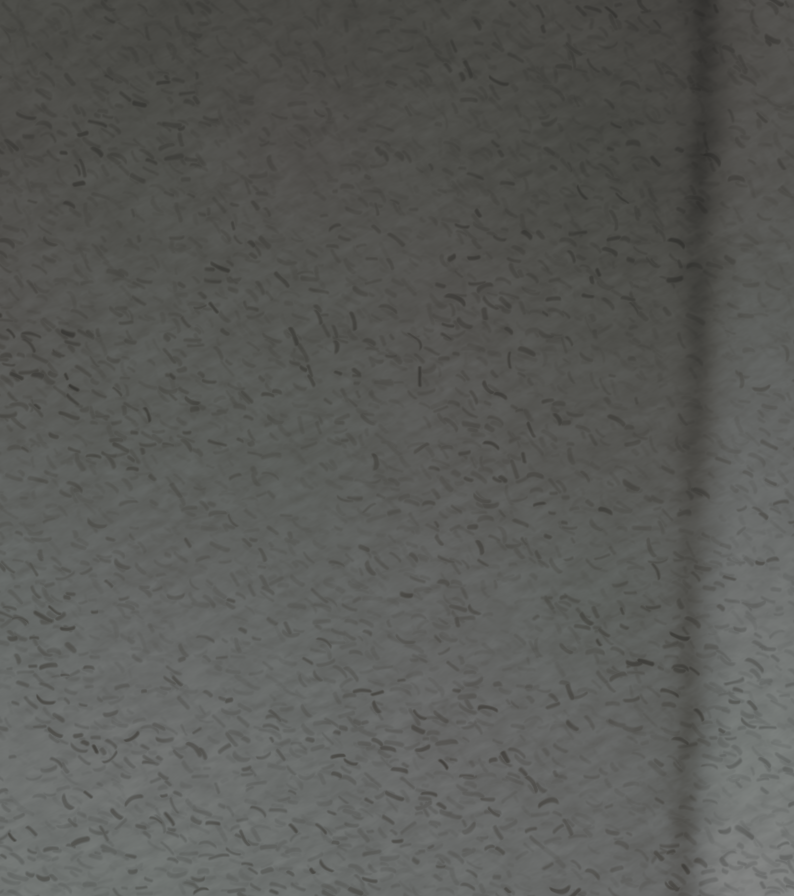
Reproduce this texture procedurally as a Shadertoy shader.

```glsl
// Dim grey speckled wall: short slanted dark flecks, a soft vertical crease and a lighter right edge

float hash(vec2 p) {
    return fract(sin(dot(p, vec2(127.1, 311.7))) * 43758.5453);
}

float noise(vec2 p) {
    vec2 i = floor(p), f = fract(p);
    f = f * f * (3.0 - 2.0 * f);
    return mix(mix(hash(i), hash(i + vec2(1, 0)), f.x),
               mix(hash(i + vec2(0, 1)), hash(i + vec2(1, 1)), f.x), f.y);
}

float fbm(vec2 p) {
    float sum = 0.0, amp = 0.5;
    for (int i = 0; i < 4; i++) {
        sum += amp * noise(p);
        p = mat2(1.6, 1.2, -1.2, 1.6) * p + 7.3;
        amp *= 0.5;
    }
    return sum;
}

mat2 rotation(float a) {
    return mat2(cos(a), -sin(a), sin(a), cos(a));
}

// One jittered stroke per grid cell; faint ones are far more common than dark ones
float flecks(vec2 p, float cells, float slant, float seed) {
    vec2 q = p * cells, home = floor(q);
    float dark = 0.0;
    for (int y = -1; y <= 1; y++)
    for (int x = -1; x <= 1; x++) {
        vec2 id = home + vec2(x, y);
        vec2 key = id + seed;
        vec2 center = id + vec2(hash(key), hash(key + 17.3));
        float spread = hash(key + 31.7) + hash(key + 43.1) - 1.0;
        vec2 d = rotation(-slant - 1.1 * spread) * (q - center) / cells;
        d = vec2(d.x, -d.y);
        d.y += (hash(key + 5.9) - 0.5) * 70.0 * d.x * d.x;
        float halfLength = mix(0.002, 0.0095, hash(key + 59.2));
        float halfWidth = mix(0.0008, 0.0021, hash(key + 71.9));
        float dist = length(vec2(max(abs(d.x) - halfLength, 0.0), d.y));
        float strength = pow(hash(key + 83.4), 2.2);
        float stroke = 1.0 - smoothstep(halfWidth - 0.001, halfWidth + 0.0024, dist);
        dark = max(dark, stroke * strength);
    }
    return dark;
}

void mainImage(out vec4 fragColor, in vec2 fragCoord) {
    vec2 uv = fragCoord / iResolution.xy;
    vec2 p = fragCoord / iResolution.y;

    // Broad light: brighter toward the bottom and its two corners
    float light = mix(0.437, 0.292, smoothstep(-0.15, 1.05, uv.y));
    light += 0.035 * (1.0 - uv.y) * (1.0 - smoothstep(0.0, 0.6, uv.x));
    light += 0.035 * (fbm(p * 5.0) - 0.47);

    // Crease, with the lit strip to its right
    float fold = uv.x - mix(0.862, 0.888, uv.y) - 0.012 * (noise(vec2(3.0, p.y * 9.0)) - 0.5);
    light += smoothstep(-0.005, 0.07, fold) * mix(0.07, 0.025, uv.y);
    light -= 0.018 * smoothstep(-0.3, 0.0, fold) * (1.0 - smoothstep(0.0, 0.05, fold));
    light -= 0.048 * exp(-pow(fold / 0.02, 2.0)) * (0.7 + 0.6 * noise(p * 22.0));

    // Soft brushed grain; strokes lie flatter near the bottom
    float slant = mix(0.25, 0.7, uv.y);
    vec2 bend = 0.004 * vec2(noise(p * 60.0), noise(p * 60.0 + 40.0));
    vec2 along = rotation(-0.45) * vec2(p.x, p.y);
    along = vec2(dot(p, vec2(cos(0.45), sin(0.45))), dot(p, vec2(-sin(0.45), cos(0.45))));
    float grain = fbm((along + bend) * vec2(50.0, 120.0)) - 0.47;
    light += 0.075 * grain * mix(1.0, 0.7, uv.y);

    // Dark flecks gathered in loose patches
    float patches = smoothstep(0.25, 0.7, fbm(p * 7.0 + 11.0));
    float density = mix(0.45, 1.0, patches) * mix(1.0, 0.65, uv.y);
    density *= mix(1.1, 0.8, smoothstep(0.1, 0.7, uv.x));
    float marks = flecks(p + bend, 36.0, slant, 3.0);
    marks = max(marks, 0.8 * flecks(p + bend, 55.0, slant, 101.0));
    marks = max(marks, 0.5 * flecks(p - bend, 72.0, slant, 211.0));
    light *= 1.0 - 0.48 * marks * density;

    // Warm grey in the dark, cool green-grey in the light
    vec3 tint = mix(vec3(1.02, 1.01, 0.955), vec3(0.985, 1.01, 0.995), smoothstep(0.27, 0.43, light));
    tint += 0.025 * (noise(p * 6.0 + 23.0) - 0.5) * vec3(1.0, -0.3, 0.4);
    fragColor = vec4(light * tint, 1.0);
}
```
